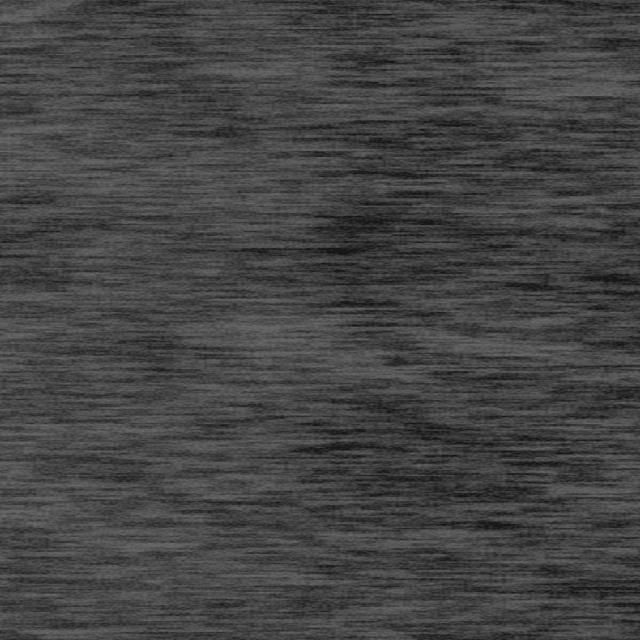
Write a WebGL 1 fragment shader that draws this texture.

```glsl
precision highp float;

uniform vec2 u_resolution;

float hash(vec2 cell) {
  vec3 p = fract(vec3(cell.xyx) * vec3(0.1031, 0.1030, 0.0973));
  p += dot(p, p.yzx + 33.33);
  return fract((p.x + p.y) * p.z);
}

float cornerSlope(vec2 cell, vec2 offset) {
  float angle = 6.2832 * hash(cell);
  return dot(vec2(cos(angle), sin(angle)), offset);
}

float gradientNoise(vec2 p) {
  vec2 i = floor(p);
  vec2 f = p - i;
  vec2 w = f * f * f * (f * (f * 6.0 - 15.0) + 10.0);
  float low = mix(cornerSlope(i, f),
                  cornerSlope(i + vec2(1.0, 0.0), f - vec2(1.0, 0.0)), w.x);
  float high = mix(cornerSlope(i + vec2(0.0, 1.0), f - vec2(0.0, 1.0)),
                   cornerSlope(i + vec2(1.0, 1.0), f - vec2(1.0, 1.0)), w.x);
  return mix(low, high, w.y);
}

// One row of dashes with abrupt ends, from -0.5 to 0.5
float dashes(float x, float row, float seed) {
  float shifted = x + 60.0 * hash(vec2(row, seed));
  float rowLine = row * 3.0 + 0.5;
  float wave = gradientNoise(vec2(shifted, rowLine))
             + 0.4 * gradientNoise(vec2(shifted * 4.3, rowLine + 700.0));
  return clamp(wave * 2.4, -0.5, 0.5);
}

// Stacked rows of uneven thickness, blended at their borders
float threads(vec2 uv, vec2 frequency, float seed) {
  float y = uv.y * frequency.y + seed;
  y += 0.9 * gradientNoise(vec2(seed + 0.5, y * 0.45));
  float row = floor(y);
  float x = uv.x * frequency.x;
  return mix(dashes(x, row, seed), dashes(x, row + 1.0, seed),
             smoothstep(0.2, 0.8, y - row));
}

void main() {
  vec2 uv = gl_FragCoord.xy / u_resolution;

  // Large patches with ragged sides, lighter on the left
  float ragged = uv.x + 0.10 * gradientNoise(vec2(3.5, uv.y * 140.0))
                      + 0.15 * gradientNoise(vec2(8.5, uv.y * 9.0));
  float rightSide = smoothstep(0.48, 0.53, ragged);
  float patches = gradientNoise(vec2(ragged * 4.0, uv.y * 7.0) + 17.3);

  // Threads from fine to broad
  float weave = 0.092 * threads(uv, vec2(14.0, 290.0), 11.7)
              + 0.064 * threads(uv, vec2(11.0, 170.0), 43.1)
              + 0.045 * threads(uv, vec2(4.0, 230.0), 71.9)
              + 0.032 * threads(uv, vec2(5.0, 52.0), 97.3);

  // Short flecks that roughen the threads
  float flecks = gradientNoise(uv * vec2(150.0, 340.0) + 131.4);

  float tone = weave * mix(0.95, 1.1, rightSide) + 0.09 * flecks
             + 0.08 * patches + mix(0.018, -0.016, rightSide);
  float gray = clamp(0.267 + tone - 0.9 * tone * tone, 0.09, 0.40);
  gl_FragColor = vec4(vec3(gray), 1.0);
}
```
